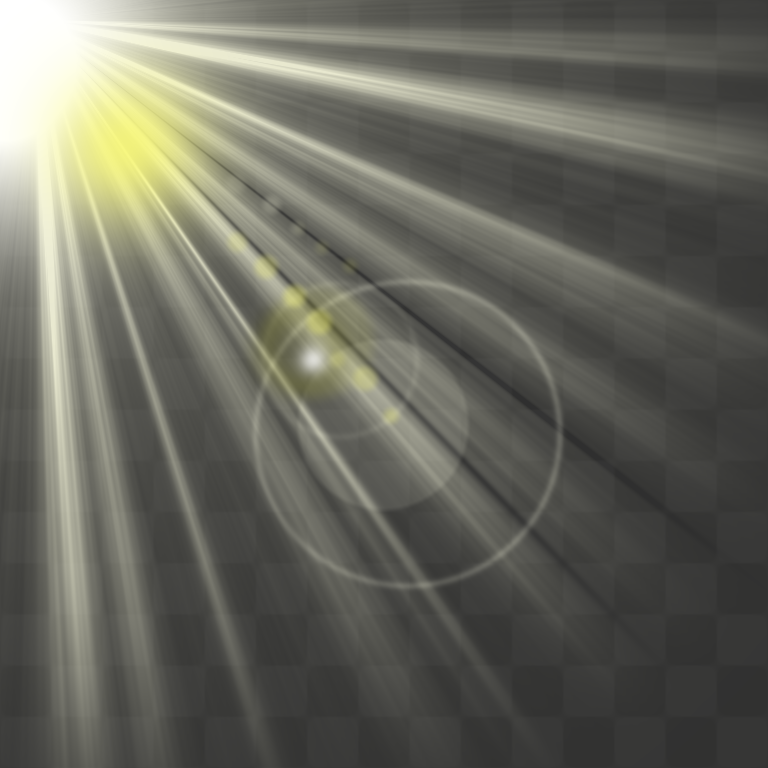
A Shadertoy shader for this background:

```glsl
const vec3 DARK_TILE = vec3(0.185, 0.185, 0.183);
const vec3 LIGHT_TILE = vec3(0.205, 0.205, 0.203);
const vec3 BEAM_TINT = vec3(0.91, 0.91, 0.81);
const vec3 SUN_YELLOW = vec3(0.97, 0.97, 0.46);
const vec3 FLARE_YELLOW = vec3(0.85, 0.85, 0.35);
const vec2 SOURCE = vec2(0.045, 0.974);

// Each beam: angle below horizontal in degrees, half width, strength
const int BEAM_COUNT = 15;
const vec3 BEAMS[BEAM_COUNT] = vec3[BEAM_COUNT](
    vec3(3.0, 1.8, 0.42), vec3(10.8, 2.7, 0.85), vec3(23.8, 0.8, 0.42),
    vec3(25.5, 3.0, 0.42), vec3(33.5, 2.3, 0.42), vec3(37.9, 0.3, -0.3),
    vec3(42.5, 2.6, 0.4), vec3(45.8, 0.35, -0.4), vec3(48.2, 2.2, 0.68),
    vec3(55.4, 0.55, 0.7), vec3(57.0, 0.7, 0.32), vec3(61.5, 2.5, 0.45),
    vec3(72.4, 0.9, 0.52), vec3(80.6, 1.8, 0.6), vec3(86.3, 2.6, 0.95));

float bell(float x, float width) {
    return exp(-x * x / (width * width));
}

vec2 hash2(vec2 p) {
    vec3 q = fract(p.xyx * vec3(0.1031, 0.1030, 0.0973));
    q += dot(q, q.yzx + 33.33);
    return fract((q.xx + q.yz) * q.zy);
}

float corner(vec2 cell, vec2 offset) {
    return dot(hash2(cell) * 2.0 - 1.0, offset);
}

float gradientNoise(vec2 p) {
    vec2 i = floor(p), f = fract(p);
    vec2 u = f * f * f * (f * (f * 6.0 - 15.0) + 10.0);
    vec2 e = vec2(1.0, 0.0);
    float low = mix(corner(i, f), corner(i + e.xy, f - e.xy), u.x);
    float high = mix(corner(i + e.yx, f - e.yx), corner(i + e.xx, f - e.xx), u.x);
    return mix(low, high, u.y);
}

float disc(vec2 p, vec2 center, float radius, float blur) {
    return 1.0 - smoothstep(-blur, blur, distance(p, center) - radius);
}

float ring(vec2 p, vec2 center, float radius, float width) {
    return bell(distance(p, center) - radius, width);
}

vec3 checker(vec2 p, float tiles) {
    vec2 wave = sin(3.14159 * tiles * p);
    return mix(DARK_TILE, LIGHT_TILE, smoothstep(-0.08, 0.08, wave.x * wave.y));
}

float beamLight(vec2 ray) {
    float reach = length(ray);
    float angle = degrees(atan(-ray.y, ray.x));
    float light = 0.05;
    for (int i = 0; i < BEAM_COUNT; i++) {
        light += BEAMS[i].z * bell(angle - BEAMS[i].x, BEAMS[i].y);
    }
    // Fine streaks follow the beam angle
    float streaks = gradientNoise(vec2(angle * 0.9, reach * 1.5))
                  + 0.6 * gradientNoise(vec2(angle * 2.3 + 17.0, reach * 2.0));
    light = light * (1.0 + 0.35 * streaks) + 0.06 * streaks;
    return light * exp(-0.8 * reach) * (1.0 - smoothstep(0.7, 1.25, reach));
}

// A row of soft round glints between two points
float glintRow(vec2 p, vec2 start, vec2 end, float count, float radius) {
    float light = 0.0;
    for (float i = 0.0; i < count; i++) {
        vec2 jitter = hash2(vec2(i + 3.0, count)) - 0.5;
        vec2 center = mix(start, end, i / (count - 1.0)) + 0.014 * jitter;
        float size = radius * (0.8 + 0.5 * jitter.y);
        light += disc(p, center, size, 0.007) * (0.7 + 0.6 * jitter.x);
    }
    return min(light, 1.0);
}

void mainImage(out vec4 fragColor, in vec2 fragCoord) {
    vec2 uv = fragCoord / iResolution.xy;
    vec2 ray = uv - SOURCE;

    // Tiles, haze and beams
    float haze = 0.85 * exp(-3.4 * length(ray));
    float light = clamp(beamLight(ray) + haze, 0.0, 1.0);
    vec3 color = mix(checker(uv, 15.0), BEAM_TINT, light);

    // Lens flare discs and rings
    color += 0.085 * BEAM_TINT * disc(uv, vec2(0.499, 0.447), 0.111, 0.004);
    float rim = 0.75 + 0.25 * smoothstep(0.3, 0.7, uv.x);
    color += 0.15 * rim * BEAM_TINT * ring(uv, vec2(0.531, 0.435), 0.198, 0.005);
    color += 0.05 * BEAM_TINT * ring(uv, vec2(0.443, 0.531), 0.100, 0.005);
    color = mix(color, FLARE_YELLOW, 0.13 * disc(uv, vec2(0.415, 0.555), 0.072, 0.012));
    color = mix(color, FLARE_YELLOW * 0.5, 0.3 * ring(uv, vec2(0.390, 0.545), 0.047, 0.02));

    // Glints beside the main diagonal beam
    float lower = glintRow(uv, vec2(0.312, 0.684), vec2(0.508, 0.464), 7.0, 0.015);
    float upper = glintRow(uv, vec2(0.312, 0.759), vec2(0.462, 0.659), 5.0, 0.014);
    color = mix(color, SUN_YELLOW, 0.38 * lower);
    color = mix(color, mix(BEAM_TINT, SUN_YELLOW, smoothstep(0.37, 0.44, uv.x)), 0.3 * upper);
    color = mix(color, vec3(1.0), 0.75 * bell(distance(uv, vec2(0.408, 0.531)), 0.018));

    // White core with the yellow sun in front
    float core = 1.35 * bell(distance(uv, vec2(0.0, 0.915)), 0.18);
    color = mix(color, vec3(1.0), min(core, 1.0));
    float sun = bell(distance(uv, vec2(0.165, 0.810)), 0.095);
    color = mix(color, SUN_YELLOW, 0.9 * sun);

    fragColor = vec4(clamp(color, 0.0, 1.0), 1.0);
}
```
